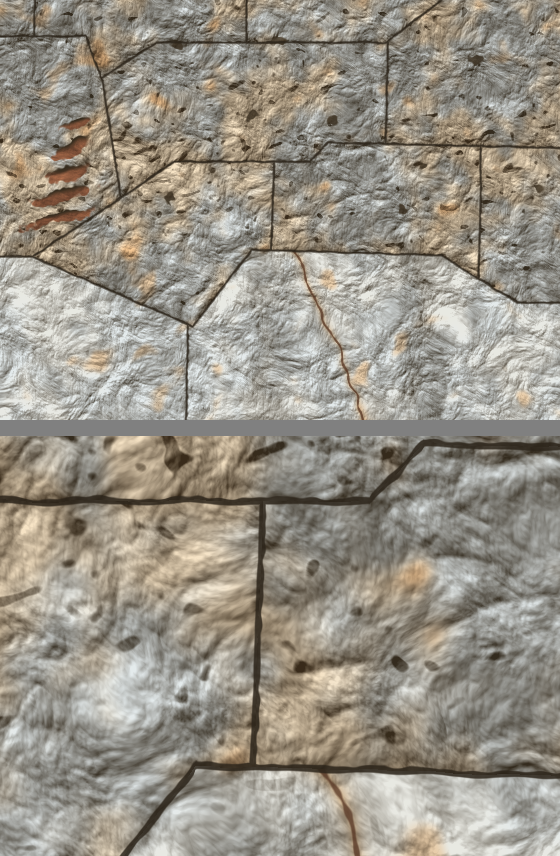
Top: the whole. Bottom: its middle third, enlarged.
Reproduce this texture procedurally as a Shadertoy shader.

```glsl
// Polygonal stone wall: rough grey-beige blocks over a paler, stained course.
// Stepped joint curves and tilted seams part the blocks; billowed gradient
// noise lit from above gives chipped faces, with pits, hollows and a crack.

const vec3 DARK_STONE = vec3(0.21, 0.17, 0.115);
const vec3 LIGHT_STONE = vec3(0.93, 0.92, 0.89);
const vec3 JOINT_COLOR = vec3(0.17, 0.14, 0.10);
const vec3 RUST_COLOR = vec3(0.52, 0.33, 0.23);
const vec3 WARM_TINT = vec3(1.04, 0.97, 0.87);
const vec3 COOL_TINT = vec3(0.96, 1.0, 1.04);
const vec2 TO_LIGHT = vec2(-0.0018, 0.0036);
const float JOINT_WIDTH = 0.0026;
const float UPPER_TONE = 0.60;
const float LOWER_TONE = 0.78;
const float RELIEF_LIGHT = 1.8;
const float CREASE_SHADE = 0.55;
const int HOLLOWS = 5;
const int HOLES = 9;

vec2 hash2(vec2 p) {
  vec3 q = fract(p.xyx * vec3(0.1031, 0.1030, 0.0973));
  q += dot(q, q.yzx + 33.33);
  return fract((q.xx + q.yz) * q.zy);
}

float corner(vec2 cell, vec2 f, vec2 o) {
  return dot(hash2(cell + o) * 2.0 - 1.0, f - o);
}

float noise(vec2 p) {
  vec2 c = floor(p), f = p - c;
  vec2 u = f * f * f * (f * (f * 6.0 - 15.0) + 10.0);
  return mix(mix(corner(c, f, vec2(0, 0)), corner(c, f, vec2(1, 0)), u.x),
             mix(corner(c, f, vec2(0, 1)), corner(c, f, vec2(1, 1)), u.x), u.y);
}

// Billowed octaves: rounded chips parted by sharp creases
float relief(vec2 p) {
  p = p * 14.0 + 40.0;
  p += 0.6 * vec2(noise(p * 0.7), noise(p * 0.7 + 31.0));
  float height = 0.0, amp = 1.0;
  for (int i = 0; i < 5; i++) {
    height += amp * abs(noise(p));
    p = mat2(1.6, 1.2, -1.2, 1.6) * p + 7.3;
    amp *= 0.55;
  }
  return height;
}

float ramp(float a, float b, float x) { return clamp((x - a) / (b - a), 0.0, 1.0); }

// Heights of the lower, middle and top joints at x
vec3 joints(float x) {
  float lower = 0.389 - 0.167 * ramp(0.078, 0.46, x) + 0.184 * ramp(0.46, 0.6, x)
    - 0.014 * ramp(0.6, 1.05, x) - 0.113 * ramp(1.05, 1.233, x);
  float middle = 0.389 + 0.226 * ramp(0.078, 0.417, x) + 0.045 * ramp(0.738, 0.781, x)
    - 0.012 * ramp(0.781, 1.333, x);
  float top = 0.914 - 0.1 * ramp(0.205, 0.243, x) + 0.085 * ramp(0.243, 0.373, x)
    + 0.13 * ramp(0.92, 1.09, x);
  return vec3(lower, middle, top);
}

void mainImage(out vec4 fragColor, in vec2 fragCoord) {
  float pixel = 1.0 / iResolution.y;
  vec2 p = fragCoord * pixel;
  float broad = noise(p * 4.0 + 9.0);
  float patchy = noise(p * 11.0 + 3.0);
  float blotch = noise(p * 26.0 + 17.0);
  float fine = noise(p * 75.0);

  // Courses and seams
  vec2 w = p + 0.004 * vec2(patchy, blotch) + 0.0015 * fine;
  vec3 slope = (joints(w.x + 0.002) - joints(w.x - 0.002)) / 0.004;
  vec3 above = (w.y - joints(w.x)) / sqrt(1.0 + slope * slope);
  float course = dot(step(0.0, above), vec3(1));
  vec2 seams = course < 0.5 ? vec2(0.463, 2.0) : course < 1.5 ? vec2(0.655, 1.147)
    : course < 2.5 ? vec2(0.261, 0.92) : vec2(0.075, 0.582);
  vec2 tilt = vec2(course > 1.5 && course < 2.5 ? -0.155 : 0.03, 0.02);
  vec2 side = w.x - seams - tilt * (w.y - 0.7);
  float stone = course * 3.0 + dot(step(0.0, side), vec2(1));
  vec3 reach = abs(above);
  float gap = min(min(reach.x, min(reach.y, reach.z)), min(abs(side.x), abs(side.y)));
  float pale = 1.0 - step(0.5, course);

  // Lit chips and uneven tone
  vec2 s = p + hash2(vec2(stone, 5)) * 3.0;
  float height = relief(s);
  float lit = height - relief(s + TO_LIGHT);
  float tone = mix(UPPER_TONE, LOWER_TONE, pale) + 0.08 * (hash2(vec2(stone, 2)).x - 0.5);
  tone += lit * RELIEF_LIGHT + (height - 0.36) * CREASE_SHADE;
  tone += 0.14 * broad + 0.16 * patchy + 0.18 * blotch + 0.12 * fine;

  // Rounded block edges, darkest along their undersides
  vec3 under = exp(-max(above, 0.0) / 0.014) * step(0.0, above);
  tone -= 0.16 * max(max(under.x, under.y), under.z) + 0.1 * exp(-gap / 0.008);

  // Vertical weather stains on the pale course
  for (int i = 0; i < 2; i++) {
    float band = abs(p.x - 1.0 + 0.36 * float(i) + 0.05 * patchy + 0.03 * broad);
    float strength = (0.27 - 0.1 * float(i)) * (0.8 + blotch);
    tone -= pale * strength * (1.0 - smoothstep(0.025, 0.075, band));
  }

  // Small pits, denser on the upper blocks
  float pit = noise(s * vec2(38, 54) + 2.0 * patchy) + 0.25 * broad + 0.2 * fine;
  tone -= smoothstep(0.27, 0.42, pit) * mix(0.42, 0.16, pale);

  // Warm, cool and rusty patches
  vec3 color = mix(DARK_STONE, LIGHT_STONE, clamp(tone, 0.0, 1.0));
  float warm = smoothstep(-0.22, 0.3, broad + 0.6 * patchy + 0.4 * blotch);
  color *= mix(COOL_TINT, WARM_TINT, warm * (1.0 - 0.75 * pale));
  float rust = smoothstep(0.28, 0.55, patchy - 0.5 * broad + 0.4 * blotch);
  color *= mix(vec3(1), vec3(1.0, 0.88, 0.75), rust);

  // Scattered dark holes
  for (int i = 0; i < HOLES; i++) {
    vec2 r = hash2(vec2(i, 71));
    vec2 q = p - vec2(0.3 + (float(i) + r.x) / float(HOLES), 0.43 + 0.53 * r.y);
    float hole = length(q / (0.008 + vec2(0.012, 0.006) * r.yx)) + 1.2 * blotch + fine;
    color = mix(color, DARK_STONE * (0.95 + 0.7 * height), 0.85 * smoothstep(1.2, 0.75, hole));
  }

  // Rusty hollows shaded by their upper lips
  for (int i = 0; i < HOLLOWS; i++) {
    float k = float(i) / float(HOLLOWS - 1);
    vec2 q = p - mix(vec2(0.185, 0.7), vec2(0.14, 0.48), k);
    q.y -= 0.22 * q.x + 0.018 * patchy;
    q /= vec2(0.03 + 0.05 * k, 0.013 + 0.007 * sin(k * 3.1));
    float hollow = length(q) + 1.1 * blotch + 0.5 * fine;
    float lip = smoothstep(-0.1, 0.9, q.y + 0.8 * blotch);
    vec3 inner = mix(RUST_COLOR * (0.8 + 0.5 * height + lit), DARK_STONE, lip);
    color = mix(color, inner, 1.0 - smoothstep(0.8, 1.12, hollow));
  }

  // Brown crack wandering down the pale block
  float crack = abs(p.x - 0.879 + 0.44 * p.y + 0.035 * patchy + 0.016 * blotch);
  color *= mix(vec3(1), vec3(0.88, 0.74, 0.58), exp(-crack / 0.01) * pale);
  float core = 1.0 - smoothstep(0.001, 0.003 + pixel, crack + 0.004 * fine);
  color = mix(color, RUST_COLOR * 0.65, core * pale * 0.75);

  // Thin dark joints
  float joint = 1.0 - smoothstep(JOINT_WIDTH - pixel, JOINT_WIDTH + pixel, gap + 0.002 * fine);
  fragColor = vec4(clamp(mix(color, JOINT_COLOR, joint * 0.85), 0.0, 1.0), 1.0);
}
```
